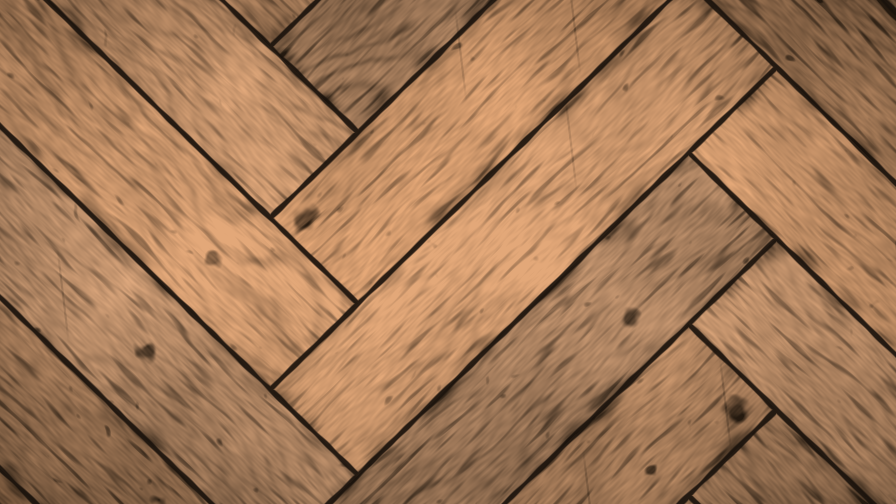
Give the GLSL for this texture, as a WebGL 1 fragment shader.

```glsl
precision highp float;
// Worn oak herringbone parquet with dark seams, grain, knots and scratches.

uniform vec2 u_resolution;

// Layout, in canvas heights
const float SEAM_STEP = 0.340;          // vertical distance between seams
const float SQUEEZE = 0.975;            // flattens the 45 degree diagonals a little
const vec2 ORIGIN = vec2(2.81, -0.265); // shift of the two diagonal axes
// Sizes below are in plank widths
const float PLANK_LENGTH = 4.762;
const float SEAM_HALF = 0.020;
const float KNOT_CELL = 0.8;
const float KNOT_CHANCE = 0.24;
// Shading
const vec3 SEAM_COLOR = vec3(0.10, 0.07, 0.045);
const vec3 DARK_WOOD = vec3(0.14, 0.10, 0.06);
const vec3 LIGHT_WOOD = vec3(0.79, 0.59, 0.43);
const float BASE_TONE = 1.02;
const float TONE_SPREAD = 0.10;
const float PORE_DEPTH = 0.34;
const float FIBRE_DEPTH = 0.22;
const float RING_DEPTH = 0.27;
const float VIGNETTE = 0.90;

vec2 hash2(vec2 p) {
  p = vec2(dot(p, vec2(127.1, 311.7)), dot(p, vec2(269.5, 183.3)));
  return fract(sin(p) * 43758.55);
}

float gradientNoise(vec2 p) {
  vec2 i = floor(p), f = p - i;
  vec2 u = f * f * f * (f * (f * 6.0 - 15.0) + 10.0);
  vec2 e = vec2(0.0, 1.0);
  float a = dot(hash2(i) * 2.0 - 1.0, f);
  float b = dot(hash2(i + e.yx) * 2.0 - 1.0, f - e.yx);
  float c = dot(hash2(i + e.xy) * 2.0 - 1.0, f - e.xy);
  float d = dot(hash2(i + e.yy) * 2.0 - 1.0, f - e.yy);
  return mix(mix(a, b, u.x), mix(c, d, u.x), u.y);
}

// Finds the plank: local = (along, across), id = (row, column, direction)
void findPlank(vec2 diag, out vec2 local, out vec3 id) {
  local = vec2(0.0);
  id = vec3(0.0);
  for (int k = -1; k < 4; k++) {
    float column = float(k);
    vec2 q = diag + column * PLANK_LENGTH * vec2(-1.0, 1.0);
    vec2 row = floor(q);
    float rising = row.x - q.y;
    float falling = row.y + 1.0 - q.x;
    if (rising >= 0.0 && rising < PLANK_LENGTH) {
      local = vec2(rising, q.x - row.x);
      id = vec3(row.x, column, 0.0);
    } else if (falling >= 0.0 && falling < PLANK_LENGTH) {
      local = vec2(falling, q.y - row.y);
      id = vec3(row.y, column, 1.0);
    }
  }
}

float plankTone(vec3 id) {
  float rising = cos((id.x - 0.6) * 1.9 + id.y * 4.0);
  float falling = cos((id.x + 0.3) * 1.2 + id.y * 4.0);
  return mix(rising, falling, id.z);
}

// Darkening from pores, fibres and growth rings
float grain(vec2 p, vec2 seed) {
  vec2 g = p + seed * 60.0;
  g.y += 0.05 * gradientNoise(g * vec2(1.1, 2.0));
  float pores = smoothstep(0.04, 0.42, gradientNoise(g * vec2(2.6, 21.0)));
  float fibres = gradientNoise(g * vec2(7.0, 40.0));
  float warp = gradientNoise(g * vec2(0.75, 1.3)) + 0.06 * gradientNoise(g * 6.0);
  float rings = 0.5 + 0.5 * sin(6.2832 * (p.y * 4.0 + 4.5 * warp));
  float ringMask = smoothstep(-0.25, 0.3, gradientNoise(g * 0.9 + 5.0));
  return PORE_DEPTH * pores + FIBRE_DEPTH * fibres
       + RING_DEPTH * seed.x * ringMask * rings * rings * rings;
}

// Knots and small specks
float blemishes(vec2 p, vec2 seed) {
  float cell = floor(p.x / KNOT_CELL);
  vec2 h = hash2(seed * 40.0 + cell);
  vec2 pick = hash2(h * 30.0 + 3.0);
  vec2 center = vec2((cell + 0.25 + 0.5 * h.x) * KNOT_CELL, 0.2 + 0.6 * h.y);
  float radius = mix(0.04, 0.12, pick.y * pick.y);
  float dist = length((p - center) * vec2(0.85, 1.0));
  dist += 0.07 * gradientNoise((p + seed * 20.0) * 11.0);
  float knot = 1.0 - smoothstep(radius * 0.4, radius * 1.2, dist);
  float speck = smoothstep(0.40, 0.56, gradientNoise(p * vec2(6.0, 10.0) + seed * 90.0));
  return max(knot * step(pick.x, KNOT_CHANCE) * 0.6, speck * 0.4);
}

// Thin upright scratches scattered over the floor
float scratches(vec2 uv) {
  float total = 0.0;
  for (int k = 0; k < 6; k++) {
    vec2 h = hash2(vec2(float(k), 8.0));
    vec2 d = abs(uv - vec2(h.x * 1.78, h.y) + vec2(0.12 * (uv.y - h.y), 0.0));
    total += (1.0 - smoothstep(0.0008, 0.0035, d.x)) * (1.0 - smoothstep(0.04, 0.10, d.y));
  }
  return min(total, 1.0);
}

void main() {
  vec2 uv = gl_FragCoord.xy / u_resolution.y;
  vec2 flat2 = vec2(uv.x * SQUEEZE, 1.0 - uv.y);
  vec2 diag = vec2(flat2.x + flat2.y, flat2.y - flat2.x) / SEAM_STEP - ORIGIN;
  vec2 p;
  vec3 id;
  findPlank(diag, p, id);
  vec2 seed = hash2(vec2(id.x + 7.0 * id.y, id.y + 13.0 * id.z));

  // Wood tone with blotches and darker corners
  vec2 fromCenter = gl_FragCoord.xy / u_resolution - vec2(0.47, 0.54);
  float tone = BASE_TONE + TONE_SPREAD * plankTone(id);
  tone += 0.22 * gradientNoise(uv * 3.5 + 2.0) + 0.12 * gradientNoise(p * 2.2 + seed * 30.0);
  tone -= VIGNETTE * dot(fromCenter, fromCenter);
  tone -= grain(p, seed);

  // Grime near the joints, marks and scratches
  float edge = min(min(p.x, PLANK_LENGTH - p.x), min(p.y, 1.0 - p.y));
  float grime = smoothstep(-0.1, 0.4, gradientNoise(p * vec2(2.5, 4.0) + seed * 70.0));
  tone -= 0.5 * grime * (1.0 - smoothstep(0.0, 0.15, edge));
  tone -= blemishes(p, seed) + 0.16 * scratches(uv);
  vec3 color = mix(DARK_WOOD, LIGHT_WOOD, clamp(tone, 0.0, 1.15));
  color *= mix(vec3(1.01, 0.99, 0.96), vec3(0.98, 1.0, 1.03), seed.y);

  // Seams of uneven width
  float pixel = 1.4142 / (u_resolution.y * SEAM_STEP);
  float halfWidth = SEAM_HALF * (1.0 + 0.7 * gradientNoise(diag * 5.0));
  float seam = 1.0 - smoothstep(halfWidth - pixel, halfWidth + pixel, edge);
  gl_FragColor = vec4(mix(color, SEAM_COLOR, seam * 0.92), 1.0);
}
```
